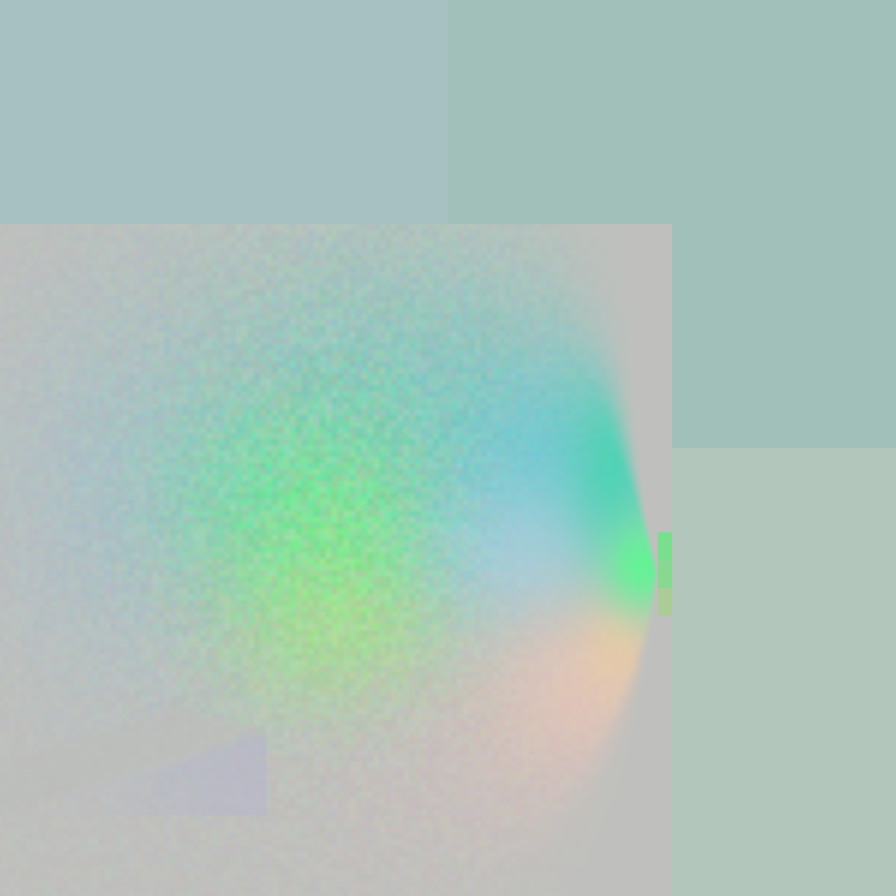
Give the GLSL for this background, as a Shadertoy shader.

```glsl
// Flat pastel blocks frame a grey panel filled with soft, grainy colour glows.
// The glows are layered elliptical gaussians, cut off on the right by a curved
// cone edge that narrows to a bright green apex; value noise adds the grain.

const vec3 BLOCK_BLUE  = vec3(0.655, 0.753, 0.757);
const vec3 BLOCK_TEAL  = vec3(0.627, 0.753, 0.725);
const vec3 BLOCK_SAGE  = vec3(0.698, 0.776, 0.733);
const vec3 PANEL_GREY  = vec3(0.750, 0.752, 0.740);
const vec3 MIST_BLUE   = vec3(0.660, 0.750, 0.800);
const vec3 HAZE_TEAL   = vec3(0.500, 0.790, 0.750);
const vec3 MINT        = vec3(0.420, 0.860, 0.700);
const vec3 GREEN       = vec3(0.470, 0.910, 0.560);
const vec3 LIME        = vec3(0.680, 0.880, 0.540);
const vec3 CYAN        = vec3(0.430, 0.790, 0.830);
const vec3 SKY         = vec3(0.630, 0.810, 0.880);
const vec3 SEA         = vec3(0.280, 0.830, 0.700);
const vec3 BLUSH       = vec3(0.800, 0.750, 0.740);
const vec3 PINK        = vec3(0.900, 0.770, 0.720);
const vec3 PEACH       = vec3(0.930, 0.800, 0.640);
const vec3 APEX_GREEN  = vec3(0.380, 0.960, 0.580);
const vec3 LAVENDER    = vec3(0.710, 0.710, 0.800);
const vec3 WEDGE_GREY  = vec3(0.735, 0.742, 0.730);

const float PANEL_SIZE  = 0.75;
const vec2  APEX        = vec2(0.732, 0.362);
const float GRAIN_CELLS = 150.0;
const float GRAIN_TINT  = 0.085;
const float GRAIN_FADE  = 0.30;

vec3 hash3(vec2 p) {
    vec3 q = fract(vec3(p.xyx) * vec3(0.1031, 0.1030, 0.0973));
    q += dot(q, q.yxz + 33.33);
    return fract((q.xxy + q.yzz) * q.zyx);
}

vec3 valueNoise(vec2 p) {
    vec2 i = floor(p), f = fract(p);
    f = f * f * (3.0 - 2.0 * f);
    return mix(mix(hash3(i), hash3(i + vec2(1, 0)), f.x),
               mix(hash3(i + vec2(0, 1)), hash3(i + vec2(1, 1)), f.x), f.y);
}

// Antialiased step, one pixel wide
float above(float edge, float v) {
    return clamp((v - edge) * iResolution.y + 0.5, 0.0, 1.0);
}

float box(vec2 p, vec2 lo, vec2 hi) {
    return above(lo.x, p.x) * above(lo.y, p.y)
         * above(p.x, hi.x) * above(p.y, hi.y);
}

float gauss(vec2 p, vec2 center, vec2 radii) {
    vec2 d = (p - center) / radii;
    return exp(-dot(d, d));
}

void glow(inout vec3 col, vec2 p, vec2 center, vec2 radii, vec3 tint, float amount) {
    col = mix(col, tint, amount * gauss(p, center, radii));
}

// 1 inside the cone, 0 right of its edge, softer away from the apex
float coneMask(vec2 p) {
    float up = p.y - APEX.y, d = abs(up);
    float edge = APEX.x - (up > 0.0 ? 0.235 * d : 0.1 * d + 0.9 * d * d);
    float soft = 0.004 + 0.6 * d * d;
    return 1.0 - smoothstep(edge - soft, edge + soft, p.x);
}

vec3 panel(vec2 p) {
    vec3 col = PANEL_GREY;

    // Broad haze and the green cloud
    glow(col, p, vec2(0.13, 0.45), vec2(0.14, 0.22), MIST_BLUE, 0.60);
    glow(col, p, vec2(0.45, 0.53), vec2(0.25, 0.20), HAZE_TEAL, 0.85);
    glow(col, p, vec2(0.29, 0.45), vec2(0.10, 0.09), MINT, 0.60);
    glow(col, p, vec2(0.375, 0.395), vec2(0.12, 0.13), GREEN, 0.90);
    glow(col, p, vec2(0.38, 0.30), vec2(0.11, 0.085), LIME, 0.65);

    // The cone, from cool at the top to warm at the bottom
    glow(col, p, vec2(0.605, 0.485), vec2(0.11, 0.11), CYAN, 0.85);
    glow(col, p, vec2(0.586, 0.375), vec2(0.10, 0.085), SKY, 0.80);
    glow(col, p, vec2(0.53, 0.14), vec2(0.16, 0.12), BLUSH, 0.60);
    glow(col, p, vec2(0.645, 0.232), vec2(0.11, 0.11), PINK, 0.80);
    glow(col, p, vec2(0.684, 0.48), vec2(0.05, 0.10), SEA, 0.85);
    glow(col, p, vec2(0.69, 0.277), vec2(0.045, 0.06), PEACH, 0.70);
    glow(col, p, vec2(0.716, 0.368), vec2(0.04, 0.05), APEX_GREEN, 0.95);

    // Grain, weak in the smooth heart of the cone
    vec3 n = valueNoise(p * GRAIN_CELLS) - 0.5;
    float rough = 0.25 + 0.75 * gauss(p, vec2(0.38, 0.45), vec2(0.24, 0.28));
    rough *= 1.0 - 0.9 * gauss(p, vec2(0.67, 0.40), vec2(0.14, 0.17));
    col = mix(col, PANEL_GREY, rough * GRAIN_FADE * (n.x + 0.15));
    col += GRAIN_TINT * rough * n;
    col = mix(PANEL_GREY, col, coneMask(p));

    // Lavender patch below a faint grey wedge
    float wedgeLow = 0.09 + 0.32 * p.x;
    float lav = box(p, vec2(0.0, 0.09), vec2(0.297, 0.185));
    lav *= smoothstep(0.05, 0.29, p.x) * (1.0 - smoothstep(wedgeLow - 0.01, wedgeLow + 0.01, p.y));
    col = mix(col, LAVENDER, 0.55 * lav);
    float wedge = smoothstep(wedgeLow - 0.01, wedgeLow + 0.01, p.y);
    wedge *= 1.0 - smoothstep(-0.01, 0.01, p.y - min(0.15 + 0.3 * p.x, 0.31 - 0.5 * p.x));
    col = mix(col, WEDGE_GREY, 0.7 * wedge * (1.0 - smoothstep(0.24, 0.28, p.x)));

    // Three small stacked tiles beside the apex
    for (int i = 0; i < 3; i++) {
        float k = float(i), top = 0.406 - k / 32.0;
        vec3 tile = mix(vec3(0.48, 0.87, 0.56), vec3(0.67, 0.80, 0.59), k * k / 4.0);
        col = mix(col, tile, box(p, vec2(0.734, top - 0.03125), vec2(PANEL_SIZE, top)));
    }
    return col;
}

void mainImage(out vec4 fragColor, in vec2 fragCoord) {
    vec2 p = fragCoord / iResolution.xy;
    vec3 col = mix(BLOCK_BLUE, BLOCK_TEAL, above(0.5, p.x));
    col = mix(col, BLOCK_SAGE, above(p.y, 0.5));
    col = mix(col, panel(p), above(p.x, PANEL_SIZE) * above(p.y, PANEL_SIZE));
    fragColor = vec4(col, 1.0);
}
```
